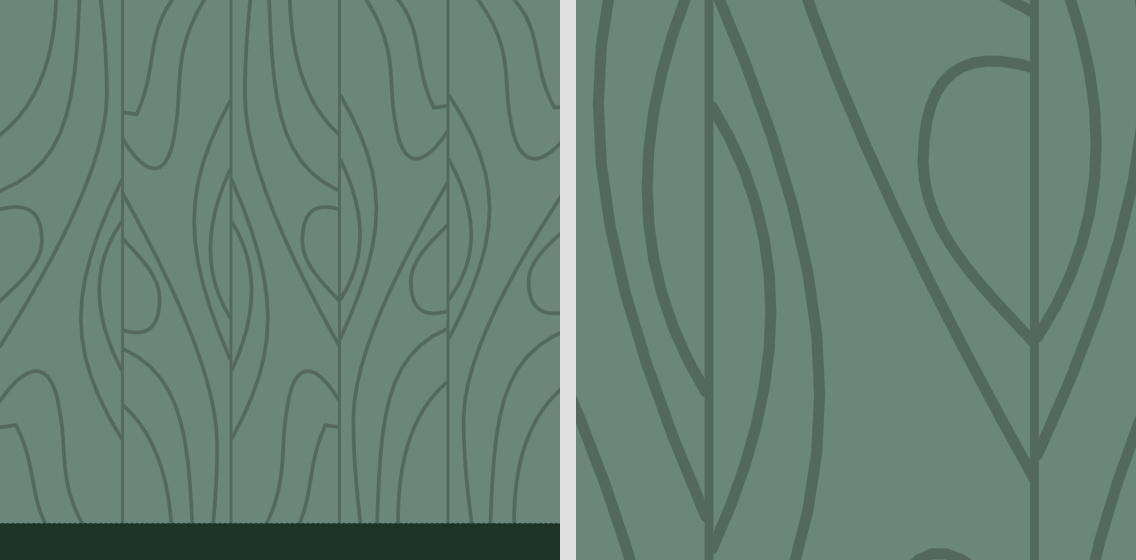
Left, the full canvas; right, a detail of the centre.
Reproduce this texture procedurally as a WebGL 1 fragment shader.

```glsl
precision highp float;
// Flat green wooden planks with flowing grain lines and a dark strip along the base.
uniform vec2 u_resolution;

const vec3 WOOD = vec3(0.42, 0.525, 0.482);
const vec3 GRAIN = vec3(0.325, 0.41, 0.375);
const vec3 BASE = vec3(0.11, 0.20, 0.145);

const float FIRST_SEAM = 0.2188;
const float PLANK_WIDTH = 0.1937;
const float OUTER_WIDTH = 0.2188;
const float LAST_PLANK = 3.0;
const float GRAIN_RADIUS = 0.0033;
const float SEAM_RADIUS = 0.0026;
const float BASE_HEIGHT = 0.0648;
const int STEPS = 12;

float segmentDistance(vec2 p, vec2 a, vec2 b) {
  vec2 pa = p - a;
  vec2 ba = b - a;
  return length(pa - ba * clamp(dot(pa, ba) / dot(ba, ba), 0.0, 1.0));
}

vec2 bezier(vec2 a, vec2 b, vec2 c, vec2 d, float t) {
  float s = 1.0 - t;
  return s * s * s * a + 3.0 * s * s * t * b + 3.0 * s * t * t * c + t * t * t * d;
}

// Distance to a cubic curve whose control points are fractions of the plank size.
float curve(vec2 p, vec2 size, vec2 a, vec2 b, vec2 c, vec2 d) {
  float nearest = 1.0;
  vec2 from = a * size;
  for (int i = 1; i <= STEPS; i++) {
    vec2 to = bezier(a, b, c, d, float(i) / float(STEPS)) * size;
    nearest = min(nearest, segmentDistance(p, from, to));
    from = to;
  }
  return nearest;
}

// Grain of one plank, measured from its upper left corner.
float grainDistance(vec2 p, vec2 size) {
  // Hooked lines at the top
  float d = curve(p, size, vec2(0.456, 0.0), vec2(0.22, 0.065), vec2(0.32, 0.13), vec2(0.13, 0.212));
  d = min(d, segmentDistance(p, vec2(0.13, 0.212) * size, vec2(0.0, 0.208) * size));
  d = min(d, curve(p, size, vec2(0.752, 0.0), vec2(0.45, 0.10), vec2(0.56, 0.16), vec2(0.483, 0.243)));
  d = min(d, curve(p, size, vec2(0.483, 0.243), vec2(0.43, 0.325), vec2(0.25, 0.34), vec2(0.0, 0.257)));
  // Nested bows on the side
  d = min(d, curve(p, size, vec2(0.99, 0.188), vec2(0.55, 0.35), vec2(0.55, 0.46), vec2(0.99, 0.665)));
  d = min(d, curve(p, size, vec2(0.99, 0.315), vec2(0.75, 0.42), vec2(0.75, 0.51), vec2(0.99, 0.588)));
  // Long diagonal sweep
  d = min(d, curve(p, size, vec2(0.0, 0.358), vec2(0.45, 0.52), vec2(0.872, 0.70), vec2(0.872, 0.824)));
  d = min(d, curve(p, size, vec2(0.872, 0.824), vec2(0.872, 0.90), vec2(0.84, 0.97), vec2(0.80, 1.04)));
  // Half knot
  d = min(d, curve(p, size, vec2(0.0, 0.442), vec2(0.15, 0.475), vec2(0.342, 0.51), vec2(0.342, 0.554)));
  d = min(d, curve(p, size, vec2(0.342, 0.554), vec2(0.34, 0.61), vec2(0.22, 0.625), vec2(0.0, 0.612)));
  // Arches at the bottom
  d = min(d, curve(p, size, vec2(0.0, 0.646), vec2(0.60, 0.70), vec2(0.62, 0.83), vec2(0.655, 1.04)));
  d = min(d, curve(p, size, vec2(0.0, 0.75), vec2(0.34, 0.81), vec2(0.47, 0.91), vec2(0.46, 1.04)));
  return d;
}

// Picks the plank under p, then sizes and flips the shared grain for it.
float plankGrain(vec2 p) {
  float plank = clamp(floor((p.x - FIRST_SEAM) / PLANK_WIDTH), -1.0, LAST_PLANK);
  bool outer = plank < 0.0 || plank > LAST_PLANK - 0.5;
  float left = plank < 0.0 ? 0.0 : FIRST_SEAM + plank * PLANK_WIDTH;
  vec2 size = vec2(outer ? OUTER_WIDTH : PLANK_WIDTH, plank > 1.5 ? 0.908 : 0.9635);
  vec2 flip = vec2(step(0.5, plank), step(abs(abs(plank) - 1.0), 0.5));
  vec2 local = vec2(p.x - left, p.y);
  return grainDistance(mix(local, size - local, flip), size);
}

float seamDistance(float x) {
  float nearest = clamp(floor((x - FIRST_SEAM) / PLANK_WIDTH + 0.5), 0.0, LAST_PLANK);
  return abs(x - FIRST_SEAM - nearest * PLANK_WIDTH);
}

// Antialiased coverage of the region where the distance is negative.
float cover(float distance, float pixel) {
  return 1.0 - smoothstep(-0.75 * pixel, 0.75 * pixel, distance);
}

void main() {
  vec2 uv = gl_FragCoord.xy / u_resolution;
  float pixel = 1.0 / min(u_resolution.x, u_resolution.y);

  float grain = plankGrain(vec2(uv.x, 1.0 - uv.y)) - GRAIN_RADIUS;
  float seam = seamDistance(uv.x) - SEAM_RADIUS;
  vec3 color = mix(WOOD, GRAIN, cover(min(grain, seam), pixel));

  // Base strip with a faintly scalloped edge
  float scallop = 0.0012 * abs(sin(uv.x * 340.0));
  color = mix(color, BASE, cover(uv.y - BASE_HEIGHT - scallop, pixel));

  gl_FragColor = vec4(color, 1.0);
}
```
